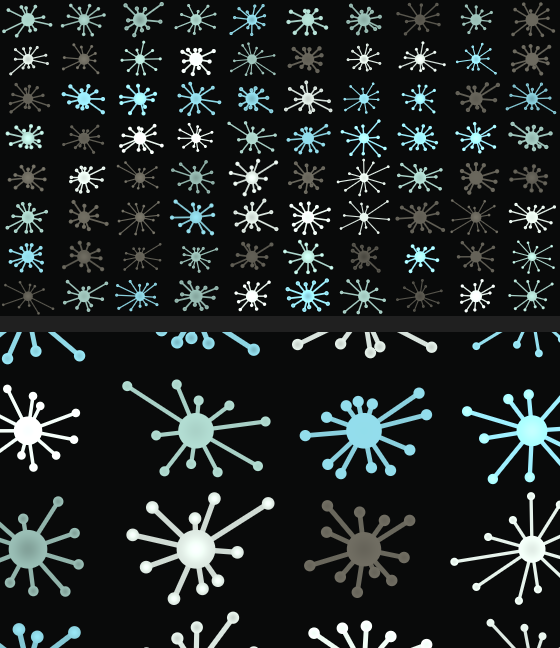
Top, the full canvas; bottom, a detail of the centre.
A Shadertoy shader for this pattern:

```glsl
#define GRID vec2(10.0, 8.0)
#define BACKDROP vec3(0.035, 0.040, 0.040)
#define GREY vec3(0.40, 0.39, 0.35)
#define TEAL vec3(0.67, 0.83, 0.79)
#define CYAN vec3(0.61, 0.92, 0.98)
#define WHITE vec3(0.95, 1.00, 0.97)
#define HUB_RANGE vec2(0.105, 0.185)
#define KNOB_RANGE vec2(0.032, 0.054)
#define LINE_RANGE vec2(0.013, 0.023)
#define REACH_RANGE vec2(0.50, 0.98)
#define SPOKE_RANGE vec2(10.0, 12.99)
#define MAX_SPOKES 12

const float TAU = 6.2831853;

// Integer hash of a cell and a channel, from 0 to 1
float hash(vec2 cell, int channel) {
    uint n = uint(cell.x + GRID.x * cell.y) + uint(GRID.x * GRID.y) * uint(channel + 1);
    n ^= n >> 16;
    n *= 0x7feb352du;
    n ^= n >> 15;
    n *= 0x846ca68bu;
    n ^= n >> 16;
    return float(n >> 8) / 16777216.0;
}

float pick(vec2 range, float t) {
    return mix(range.x, range.y, t);
}

float segmentDistance(vec2 p, vec2 tip) {
    float t = clamp(dot(p, tip) / dot(tip, tip), 0.0, 1.0);
    return length(p - tip * t);
}

float coverage(float d, float pixel) {
    return clamp(0.5 - d / pixel, 0.0, 1.0);
}

vec3 starColor(vec2 cell) {
    float kind = hash(cell, 0);
    vec3 tint = kind < 0.25 ? GREY : kind < 0.52 ? TEAL : kind < 0.75 ? CYAN : WHITE;
    return tint * mix(0.9, 1.1, hash(cell, 1));
}

// Round shape whose tone shifts towards its middle
vec3 discColor(vec3 tint, float radius, float centreTone) {
    return tint * mix(centreTone, 1.0, smoothstep(0.0, 1.0, radius));
}

vec3 star(vec2 p, vec2 halfCell, vec2 cell, float pixel) {
    // Proportions of this star
    float weight = hash(cell, 2);
    float hubRadius = pick(HUB_RANGE, mix(weight, hash(cell, 3), 0.4));
    float knobRadius = pick(KNOB_RANGE, weight);
    float lineHalf = pick(LINE_RANGE, weight);
    float spread = mix(0.8, 1.0, hash(cell, 4));
    float centreTone = mix(0.78, 1.18, hash(cell, 5));
    float turn = hash(cell, 6);
    int spokes = int(pick(SPOKE_RANGE, hash(cell, 7)));

    // Spokes stretch towards the cell border
    float lineDist = 1e3;
    float knobDist = 1e3;
    for (int i = 0; i < MAX_SPOKES; i++) {
        if (i >= spokes) break;
        float jitter = 0.55 * (hash(cell, 10 + 2 * i) - 0.5);
        float angle = TAU * (float(i) + turn + jitter) / float(spokes);
        vec2 dir = vec2(cos(angle), sin(angle));
        vec2 border = (halfCell - knobRadius) / max(abs(dir), 1e-3);
        float reach = min(border.x, border.y) * spread * pick(REACH_RANGE, hash(cell, 11 + 2 * i));
        vec2 tip = dir * max(reach, hubRadius + knobRadius);
        lineDist = min(lineDist, segmentDistance(p, tip));
        knobDist = min(knobDist, length(p - tip));
    }

    // Layers: spokes, knobs, hub
    vec3 tint = starColor(cell);
    float hubDist = length(p);
    vec3 color = mix(BACKDROP, tint * 0.94, coverage(lineDist - lineHalf, pixel));
    color = mix(color, discColor(tint, knobDist / knobRadius, centreTone),
                coverage(knobDist - knobRadius, pixel));
    return mix(color, discColor(tint, hubDist / hubRadius, centreTone),
               coverage(hubDist - hubRadius, pixel));
}

void mainImage(out vec4 fragColor, in vec2 fragCoord) {
    // Cell height is one unit
    vec2 gridPos = fragCoord / iResolution.xy * GRID;
    vec2 cellSize = vec2(iResolution.x / iResolution.y * GRID.y / GRID.x, 1.0);
    vec2 p = (fract(gridPos) - 0.5) * cellSize;
    float pixel = GRID.y / iResolution.y;
    fragColor = vec4(min(star(p, 0.5 * cellSize, floor(gridPos), pixel), 1.0), 1.0);
}
```
